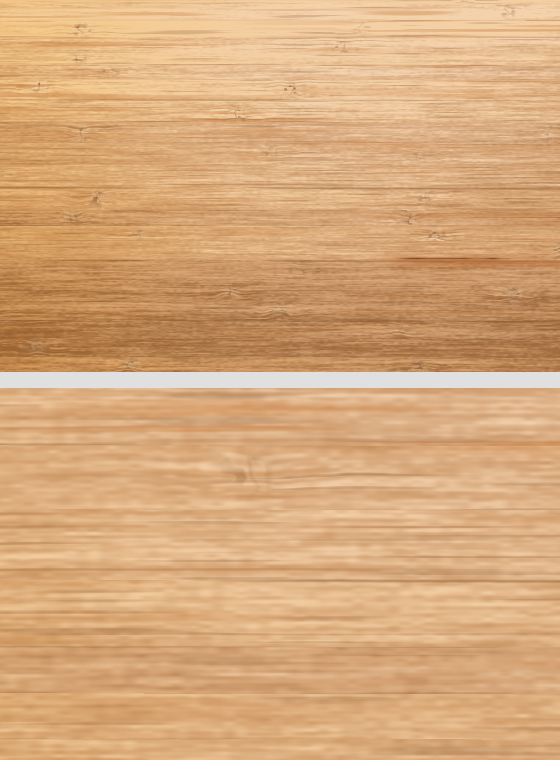
Top, the full canvas; bottom, a detail of the centre.
This texture is drawn by a Shadertoy shader. Its source:

```glsl
// Bamboo board: irregular horizontal strips with fine stretched fibres,
// orange streaks, thin glue seams and scattered growth nodes, lit from the top.
// Stretched value noise makes the fibres; one node per cell bends them locally.

const float STRIPS = 20.0;
const float NODE_SPACING = 0.85;
const vec3 DARK_WOOD = vec3(0.61, 0.405, 0.23);
const vec3 MID_WOOD = vec3(0.83, 0.635, 0.45);
const vec3 PALE_WOOD = vec3(0.955, 0.82, 0.665);
const vec3 ORANGE = vec3(0.79, 0.50, 0.26);
const vec3 RED_STAIN = vec3(0.73, 0.36, 0.13);
const vec3 SEAM = vec3(0.48, 0.28, 0.13);

float hash(vec2 p) {
    vec3 q = fract(vec3(p.xyx) * 0.1031);
    q += dot(q, q.yzx + 33.33);
    return fract((q.x + q.y) * q.z);
}

float noise(vec2 p) {
    vec2 i = floor(p), f = fract(p);
    f = f * f * (3.0 - 2.0 * f);
    return mix(mix(hash(i), hash(i + vec2(1, 0)), f.x),
               mix(hash(i + vec2(0, 1)), hash(i + vec2(1, 1)), f.x), f.y);
}

// Noise centred on zero, stretched by separate scales along and across the grain
float grain(vec2 p, float along, float across, float seed) {
    return noise(p * vec2(along, across) + seed * vec2(17.3, 31.7)) - 0.5;
}

float blob(vec2 p, vec2 size) {
    p /= size;
    return exp(-dot(p, p));
}

// Thin horizontal mark with tapered ends
float streak(vec2 p, vec2 centre, float halfLength, float thickness) {
    vec2 d = p - centre;
    float taper = 1.0 - smoothstep(0.6, 1.0, abs(d.x) / halfLength);
    return taper * exp(-d.y * d.y / (thickness * thickness));
}

// Offset to the node of this strip (xy) and its strength (z)
vec3 nodeOffset(float x, float v, float strip) {
    float shift = hash(vec2(strip, 3.0));
    float cell = floor(x / NODE_SPACING + shift);
    vec2 key = vec2(cell, strip);
    float centre = (cell - shift + 0.2 + 0.6 * hash(key + 9.0)) * NODE_SPACING;
    float strength = smoothstep(0.1, 0.95, hash(key + 41.0));
    return vec3(x - centre, v - 0.012 * (hash(key + 5.0) - 0.5), strength);
}

void mainImage(out vec4 fragColor, in vec2 fragCoord) {
    vec2 p = fragCoord / iResolution.y;
    float aspect = iResolution.x / iResolution.y;
    float pixel = 1.0 / iResolution.y;

    // Strips of uneven height
    float s = (p.y + 0.0015 * p.x) * STRIPS + 1.3 * noise(vec2(p.y * 9.0, 2.0));
    float strip = floor(s);
    float v = (fract(s) - 0.5) / STRIPS;
    float stripTone = hash(vec2(strip, 71.0)) - 0.5;

    // Nodes bend the fibres around them
    vec3 node = nodeOffset(p.x, v, strip);
    float core = node.z * blob(node.xy, vec2(0.024, 0.016));
    float halo = node.z * blob(node.xy, vec2(0.075, 0.020));
    vec2 q = p + vec2(strip * 3.7, 0.003 * grain(p, 2.5, 7.0, 1.0));
    q.y += 0.0016 * grain(p, 9.0, 40.0, 14.0);
    q.y += halo * 0.022 * grain(p, 22.0, 30.0, 2.0) + core * node.y * 0.6;

    // Fibres from broad to fine
    float broad = grain(q, 0.9, 28.0, 3.0);
    float medium = grain(q, 2.4, 95.0, 4.0);
    float fine = grain(q, 7.0, 210.0, 5.0);
    float finest = grain(q, 18.0, 330.0, 13.0);
    float pores = grain(q, 95.0, 300.0, 6.0);
    float fibres = 0.20 * broad + 0.14 * medium + 0.22 * fine;
    fibres += 0.27 * finest + 0.22 * pores;

    // Light falls off towards the bottom and the corners
    float side = 2.0 * p.x / aspect - 1.0;
    float light = 0.21 + 0.92 * p.y - 0.16 * side * side;
    light += 0.10 * grain(p, 1.6, 2.5, 15.0);
    float tone = light + 0.28 * stripTone + fibres * (1.0 + halo);
    float fleck = smoothstep(0.16, 0.42, grain(q, 15.0, 230.0, 7.0));
    tone += 0.13 * fleck * smoothstep(-0.15, 0.25, grain(q, 2.0, 18.0, 16.0));
    vec3 col = mix(DARK_WOOD, MID_WOOD, smoothstep(-0.18, 0.55, tone));
    col = mix(col, PALE_WOOD, smoothstep(0.40, 1.10, tone));

    // Warmer tint on the left and in some strips
    float warm = smoothstep(0.2, -1.1, side) + 0.5 * stripTone;
    col *= mix(vec3(1.0), vec3(1.0, 0.965, 0.84), warm);

    // Orange streaks gathered in patches, fine dark hairs
    float patchy = smoothstep(0.0, 0.35, grain(q, 1.4, 13.0, 8.0));
    float orange = smoothstep(0.06, 0.36, grain(q, 3.0, 160.0, 9.0));
    col = mix(col, ORANGE, 0.55 * orange * (0.2 + 0.6 * patchy + 0.6 * halo));
    float hairs = smoothstep(0.22, 0.44, grain(q, 5.0, 260.0, 10.0));
    col = mix(col, SEAM, 0.22 * hairs);

    // Seams between strips, sparse and broken along their length
    float gap = (0.5 - abs(fract(s) - 0.5)) / STRIPS;
    float edge = floor(s + 0.5);
    float seam = 1.0 - smoothstep(0.0, 0.0007 + pixel, gap);
    float broken = smoothstep(0.25, 0.75, noise(vec2(p.x * 3.5, edge * 7.3)));
    float depth = hash(vec2(edge, 13.0));
    col = mix(col, SEAM, seam * broken * (0.10 + 0.5 * depth * depth));

    // Nodes: pale core with dark wrinkles across the grain
    col = mix(col, PALE_WOOD * (0.80 + 0.20 * p.y), 0.35 * core);
    float bend = node.x + 0.022 * grain(p, 20.0, 75.0, 11.0);
    float wrinkle = exp(-pow(bend / 0.0022, 2.0)) * core;
    float flecks = smoothstep(0.10, 0.32, grain(p, 80.0, 170.0, 12.0)) * core;
    col = mix(col, SEAM, min(0.28 * wrinkle + 0.55 * flecks, 0.65));

    // One reddish stain and two dark cracks
    float ragged = 0.3 + 0.7 * noise(p * vec2(40.0, 200.0));
    float stain = streak(p, vec2(1.30, 0.298), 0.32, 0.016);
    col = mix(col, RED_STAIN, 0.45 * stain * smoothstep(-0.2, 0.3, medium));
    float crack = streak(p, vec2(1.22, 0.305), 0.17, 0.0024);
    crack += streak(p, vec2(0.60, 0.172), 0.10, 0.0016);
    col = mix(col, SEAM * 0.75, 0.8 * crack * ragged);

    fragColor = vec4(clamp(col, 0.0, 1.0), 1.0);
}
```
